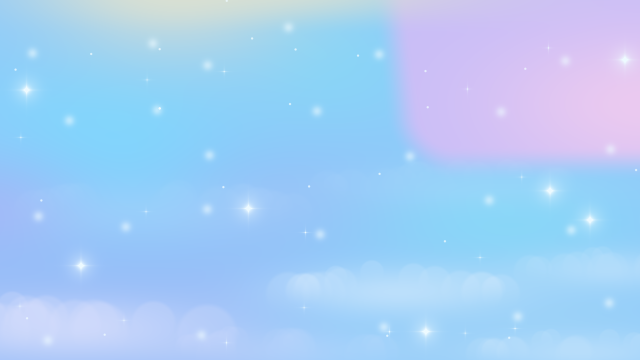
Reproduce this background procedurally as a Shadertoy shader.

```glsl
vec2 hash22(vec2 p) {
    vec3 q = fract(p.xyx * vec3(0.1031, 0.1030, 0.0973));
    q += dot(q, q.yzx + 33.33);
    return fract((q.xx + q.yz) * q.zy);
}

// Soft elliptical falloff
float blob(vec2 p, vec2 centre, vec2 radius) {
    vec2 d = (p - centre) / radius;
    return exp(-dot(d, d));
}

// Pastel washes, from the blue base to the lilac corner
vec3 skyColor(vec2 p) {
    vec3 cream = vec3(0.86, 0.88, 0.82);
    vec3 col = vec3(0.56, 0.79, 0.98);
    col = mix(col, vec3(0.50, 0.84, 0.99), blob(p, vec2(0.30, 0.60), vec2(0.45, 0.26)));
    col = mix(col, vec3(0.53, 0.83, 0.97), blob(p, vec2(0.92, 0.82), vec2(0.28, 0.20)));
    col = mix(col, vec3(0.58, 0.75, 0.97), 0.9 * blob(p, vec2(0.80, 0.43), vec2(0.34, 0.17)));
    col = mix(col, vec3(0.62, 0.72, 0.97), blob(p, vec2(-0.05, 0.40), vec2(0.30, 0.17)));
    float lowLeft = (1.0 - smoothstep(0.15, 0.48, p.y)) * (1.0 - smoothstep(0.55, 1.05, p.x));
    col = mix(col, vec3(0.60, 0.73, 0.97), 0.85 * lowLeft);
    col = mix(col, vec3(0.53, 0.84, 0.97), blob(p, vec2(1.42, 0.38), vec2(0.38, 0.15)));
    col = mix(col, vec3(0.62, 0.83, 0.97), 0.7 * blob(p, vec2(1.50, 0.10), vec2(0.55, 0.18)));

    // Lilac area with a rounded lower left corner
    vec2 q = vec2(1.08 + 0.12 * (1.0 - p.y) - p.x, 0.545 - p.y) + 0.13;
    float edge = length(max(q, 0.0)) - 0.13;
    vec3 lilac = mix(vec3(0.78, 0.74, 0.97), vec3(0.92, 0.79, 0.94),
                     blob(p, vec2(1.80, 0.71), vec2(0.45, 0.22)));
    col = mix(col, lilac, 1.0 - smoothstep(-0.05, 0.05, edge));

    // Cream light along the top
    float strip = smoothstep(0.90, 1.02, p.y) * blob(p, vec2(0.75, p.y), vec2(0.55, 1.0));
    col = mix(col, cream, 0.8 * strip);
    return mix(col, cream, 0.95 * blob(p, vec2(0.48, 1.06), vec2(0.36, 0.21)));
}

// Hazy bank with rounded, top-lit puffs
float cloudBank(vec2 p, vec2 centre, vec2 size, float seed) {
    float density = 0.65 * blob(p, centre, size * vec2(1.0, 0.9));
    for (int i = 0; i < 16; i++) {
        vec2 h = hash22(vec2(float(i) + 3.0, seed));
        float x = 2.0 * h.x - 1.0;
        vec2 puff = centre + size * vec2(x, 0.9 * (1.0 - x * x) * h.y - 0.1);
        float r = size.y * mix(0.9, 0.45, h.y);
        vec2 d = (p - puff) / r;
        float lit = (1.0 - smoothstep(0.82, 1.02, length(d))) * smoothstep(-0.8, 1.0, d.y);
        density = mix(density, 1.0, 0.22 * lit);
    }
    return density;
}

// Thin horizontal and vertical rays
float rays(vec2 d, float reach, float thickness) {
    d = abs(d);
    return exp(-d.x / reach - d.y / thickness) + exp(-d.y / reach - d.x / thickness);
}

// Offset from the one scattered star of a grid cell; z is its random weight
vec3 scatter(vec2 p, float cell, float seed) {
    vec2 id = floor(p / cell);
    vec2 h = hash22(id + seed);
    return vec3(p - (id + 0.2 + 0.6 * h) * cell, hash22(id + seed + 57.0).x);
}

void mainImage(out vec4 fragColor, in vec2 fragCoord) {
    vec2 p = fragCoord / iResolution.y;
    vec3 col = skyColor(p);

    // Clouds, far to near
    vec3 mist = vec3(0.86, 0.93, 0.99);
    vec3 pearl = vec3(0.94, 0.92, 0.99);
    col = mix(col, mist, 0.22 * cloudBank(p, vec2(0.43, 0.41), vec2(0.42, 0.09), 11.0));
    col = mix(col, mist, 0.22 * cloudBank(p, vec2(1.30, 0.48), vec2(0.40, 0.07), 23.0));
    col = mix(col, mist, 0.60 * cloudBank(p, vec2(1.70, 0.25), vec2(0.24, 0.06), 31.0));
    col = mix(col, mist, 0.85 * cloudBank(p, vec2(1.10, 0.19), vec2(0.31, 0.075), 47.0));
    col = mix(col, pearl, 0.35 * cloudBank(p, vec2(0.78, 0.02), vec2(0.35, 0.07), 53.0));
    col = mix(col, mist, 0.65 * cloudBank(p, vec2(1.62, 0.02), vec2(0.30, 0.06), 61.0));
    col = mix(col, pearl, 0.85 * cloudBank(p, vec2(0.18, 0.08), vec2(0.42, 0.10), 79.0));

    // Soft orbs, tiny dots and small crosses
    vec3 orb = scatter(p, 0.25, 5.0);
    float light = 0.55 * step(0.15, orb.z) * blob(orb.xy, vec2(0.0), vec2(0.014));
    vec3 dot1 = scatter(p, 0.19, 19.0);
    light += 0.8 * step(0.5, dot1.z) * (1.0 - smoothstep(0.001, 0.005, length(dot1.xy)));
    vec3 cross1 = scatter(p, 0.23, 41.0);
    light += 0.6 * step(0.55, cross1.z) * rays(cross1.xy, 0.007, 0.0015);

    // Large glints
    vec2 glints[7] = vec2[7](vec2(0.074, 0.750), vec2(0.690, 0.421), vec2(0.225, 0.262),
        vec2(1.528, 0.470), vec2(1.639, 0.389), vec2(1.736, 0.834), vec2(1.183, 0.079));
    for (int i = 0; i < 7; i++) {
        vec2 d = p - glints[i];
        light += 0.35 * blob(d, vec2(0.0), vec2(0.035)) + 0.5 * blob(d, vec2(0.0), vec2(0.012));
        light += 0.6 * rays(d, 0.018, 0.0025);
    }
    col = mix(col, vec3(0.93, 0.98, 1.0), min(light, 1.0));
    fragColor = vec4(col, 1.0);
}
```
